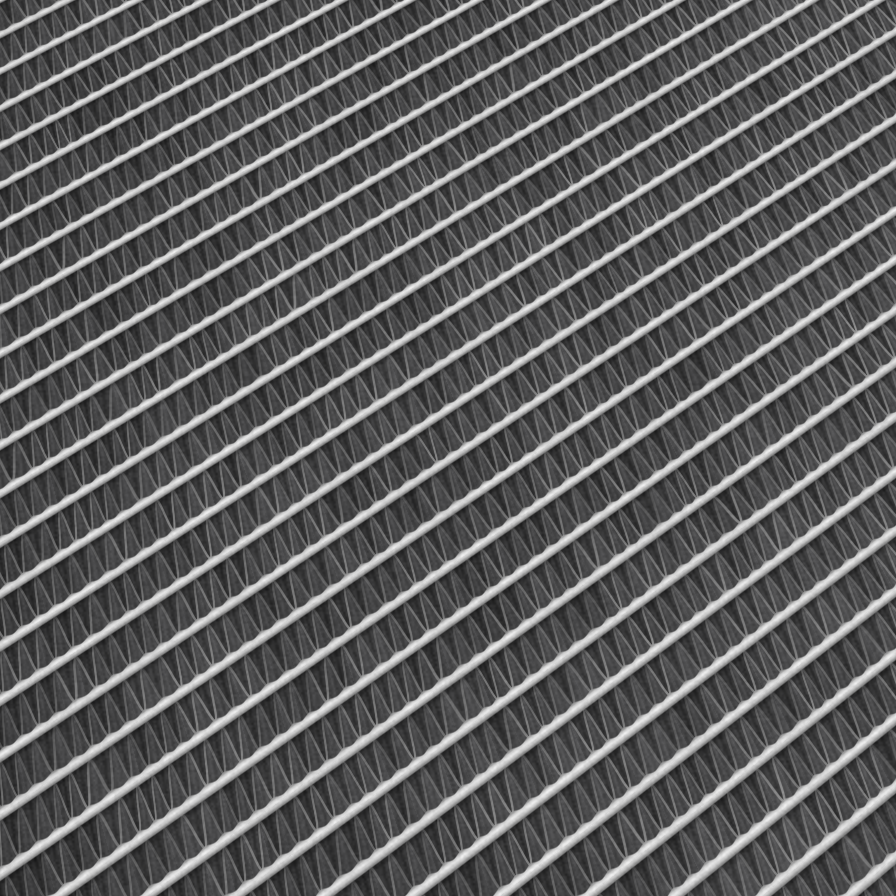
Write a Shadertoy shader that draws this texture.

```glsl
#define TUBE_HALF 0.105
#define FIN_PITCH 54.0
#define FIN_LEAN 0.32
#define FIN_LINE 0.045
#define WOBBLE 0.45
#define GRAIN 0.055
#define FIN_DARK vec3(0.185, 0.185, 0.187)
#define FIN_MID vec3(0.315, 0.315, 0.32)
#define FIN_EDGE vec3(0.53, 0.53, 0.53)
#define TUBE_SHADE vec3(0.50, 0.50, 0.50)
#define TUBE_BODY vec3(0.75, 0.75, 0.75)
#define TUBE_GLINT vec3(0.93, 0.93, 0.93)

const float PI = 3.14159265;

float hash(vec2 p) {
    p = fract(p * vec2(0.1031, 0.1137));
    p += dot(p, p.yx + 33.33);
    return fract((p.x + p.y) * p.x * 17.3);
}

float noise(vec2 p) {
    vec2 i = floor(p), f = fract(p);
    f = f * f * (3.0 - 2.0 * f);
    return mix(mix(hash(i), hash(i + vec2(1, 0)), f.x),
               mix(hash(i + vec2(0, 1)), hash(i + vec2(1, 1)), f.x), f.y);
}

// Perspective plane: x counts fins along a tube, y counts tubes
vec2 radiatorPlane(vec2 uv) {
    float down = 1.0 - uv.y;
    float depth = 1.0 - 0.02 * uv.x + 0.331 * down;
    float along = FIN_PITCH * (uv.x - FIN_LEAN * down);
    float across = 13.0 * uv.x + 25.41 * down - 0.99;
    return vec2(along, across) / depth;
}

// Corrugated fins: one rounded wave folded between two tubes
vec3 finColor(float along, float span, float band, float aa) {
    float fold = abs(fract(along) - 0.5) * 2.0;
    float wave = acos(clamp(1.0 - 2.0 * span, -1.0, 1.0)) / PI;
    float gap = fold - (1.0 - wave);
    float id = floor(along);

    // Dark pocket inside each fold, lit metal outside
    float lit = smoothstep(-2.0 * aa, 2.0 * aa, gap);
    float tone = mix(0.22, 0.72, lit) + 0.3 * (fold - 0.5) * (1.0 - span);
    tone += 0.35 * (hash(vec2(id + 71.0, band + 13.0)) - 0.5);

    // Fine louvres running with the fins
    tone += 0.16 * sin(2.0 * PI * (along * 3.0 + span * 0.5));
    vec3 color = mix(FIN_DARK, FIN_MID, clamp(tone, -0.25, 1.3));

    // Bright metal edge, uneven from fin to fin
    float edge = 1.0 - smoothstep(FIN_LINE, FIN_LINE + 2.2 * aa, abs(gap));
    float shine = 0.4 + 0.6 * hash(vec2(id + 19.0, band + 47.0));
    color = mix(color, FIN_EDGE, edge * shine * (0.65 + 0.35 * span));

    // Shadow cast below the upper tube
    return color * mix(0.72, 1.0, smoothstep(0.0, 0.2, span));
}

// Flat tube with a soft round profile and glints at the fin bends
vec3 tubeColor(float side, float along, float row) {
    float h = side / TUBE_HALF;
    float wear = noise(vec2(along * 0.4, row * 7.3));
    vec3 color = mix(TUBE_BODY, TUBE_SHADE, smoothstep(0.2, 1.0, h));
    color = mix(color, TUBE_SHADE, 0.6 * smoothstep(0.65, 1.1, -h));
    float bend = 0.5 - 0.5 * cos(2.0 * PI * along);
    float glint = exp(-pow((h + 0.25) / 0.42, 2.0));
    glint *= 0.6 + 0.25 * bend + 0.3 * (wear - 0.5);
    return mix(color, TUBE_GLINT, clamp(glint, 0.0, 1.0));
}

void mainImage(out vec4 fragColor, in vec2 fragCoord) {
    vec2 uv = fragCoord / iResolution.xy;
    vec2 plane = radiatorPlane(uv);
    vec2 aa = fwidth(plane);
    float band = floor(plane.y);
    float row = floor(plane.y + 0.5);
    float side = plane.y - row;

    // Every band has its own phase and slightly bent fins
    float span = (fract(plane.y) - TUBE_HALF) / (1.0 - 2.0 * TUBE_HALF);
    span = clamp(span, 0.0, 1.0);
    float along = plane.x + hash(vec2(band + 5.0, 31.0));
    along += WOBBLE * (noise(vec2(plane.x * 0.5, band * 3.7)) - 0.5);
    along += 0.3 * (noise(vec2(plane.x * 0.2 + 40.0, band * 5.1)) - 0.5) * span;

    vec3 color = finColor(along, span, band, aa.x);
    color *= 0.94 + 0.1 * uv.x + 0.12 * (noise(uv * 9.0) - 0.5);

    // Fin bends scallop the upper rim of each tube
    float bump = 0.025 * cos(2.0 * PI * along) * step(side, 0.0);
    float rim = abs(side) - TUBE_HALF + bump;
    float tube = 1.0 - smoothstep(-0.7 * aa.y, 0.7 * aa.y, rim);
    color = mix(color, tubeColor(side, along, row), tube);

    color += GRAIN * (noise(uv * 380.0) - 0.5);
    fragColor = vec4(clamp(color, 0.0, 1.0), 1.0);
}
```
